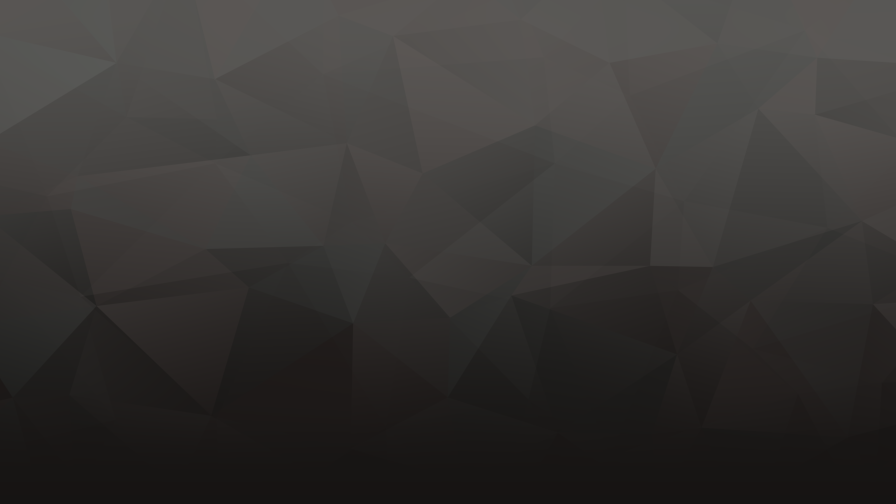
A Shadertoy shader for this background:

```glsl
vec2 hash2(vec2 p) {
    vec3 q = fract(vec3(p.xyx) * vec3(0.1031, 0.1030, 0.0973));
    q += dot(q, q.yzx + 33.33);
    return fract((q.xx + q.yz) * q.zy);
}

// Jittered grid corner, in units of the canvas height
vec2 corner(vec2 id, vec2 cell, float seed) {
    return (id + 0.8 * (hash2(id + seed) - 0.5)) * cell;
}

// Signed distance to the line a-b, positive on its left
float edge(vec2 p, vec2 a, vec2 b) {
    vec2 n = normalize(vec2(a.y - b.y, b.x - a.x));
    return dot(p - a, n);
}

// Adds one facet to the sum: shade, warmth and coverage
void addFacet(inout vec3 sum, vec2 p, vec2 a, vec2 b, vec2 c, vec2 key) {
    float d = min(edge(p, a, b), min(edge(p, b, c), edge(p, c, a)));
    float aa = 0.8 / iResolution.y;
    float cover = smoothstep(-aa, aa, d);
    vec2 tone = hash2(key) * 2.0 - 1.0;
    vec2 tilt = hash2(key + 17.0) * 2.0 - 1.0;
    vec2 fromCentre = p - (a + b + c) / 3.0;
    float shade = tone.x + dot(fromCentre, tilt * 5.0 - vec2(0.0, 3.0));
    sum += cover * vec3(shade, tone.y, 1.0);
}

// Triangle mesh: every grid cell is split along its shorter diagonal
vec2 mesh(vec2 p, vec2 cell, float seed) {
    vec3 sum = vec3(0.0, 0.0, 0.0001);
    vec2 base = floor(p / cell);
    for (int j = -1; j <= 1; j++) {
        for (int i = -1; i <= 1; i++) {
            vec2 id = base + vec2(i, j);
            vec2 a = corner(id, cell, seed);
            vec2 b = corner(id + vec2(1, 0), cell, seed);
            vec2 c = corner(id + vec2(1, 1), cell, seed);
            vec2 d = corner(id + vec2(0, 1), cell, seed);
            vec2 key = id * 2.0 + seed + 60.0;
            if (distance(a, c) < distance(b, d)) {
                addFacet(sum, p, a, b, c, key);
                addFacet(sum, p, a, c, d, key + 1.0);
            } else {
                addFacet(sum, p, a, b, d, key);
                addFacet(sum, p, b, c, d, key + 1.0);
            }
        }
    }
    return sum.xy / sum.z;
}

void mainImage(out vec4 fragColor, in vec2 fragCoord) {
    vec2 p = fragCoord / iResolution.y;

    // Broad facets with a fainter mesh over them
    vec2 facet = mesh(p, vec2(0.21, 0.18), 40.0);
    facet += 0.35 * mesh(p + 0.07, vec2(0.27, 0.23), 91.0);

    // Facets shift the vertical gradient and fade out near the floor
    float relief = smoothstep(0.04, 0.28, p.y);
    float height = clamp(p.y + 0.045 * facet.x * relief, 0.0, 1.0);
    vec3 charcoal = vec3(0.088, 0.079, 0.075);
    vec3 warmGrey = vec3(0.345, 0.337, 0.328);
    vec3 colour = mix(charcoal, warmGrey, smoothstep(0.0, 1.0, height));

    // Slight glint and a warm or cool tint per facet
    colour += 0.005 * facet.x * relief;
    colour += vec3(0.006, -0.001, -0.001) * facet.y * relief;
    fragColor = vec4(colour, 1.0);
}
```
